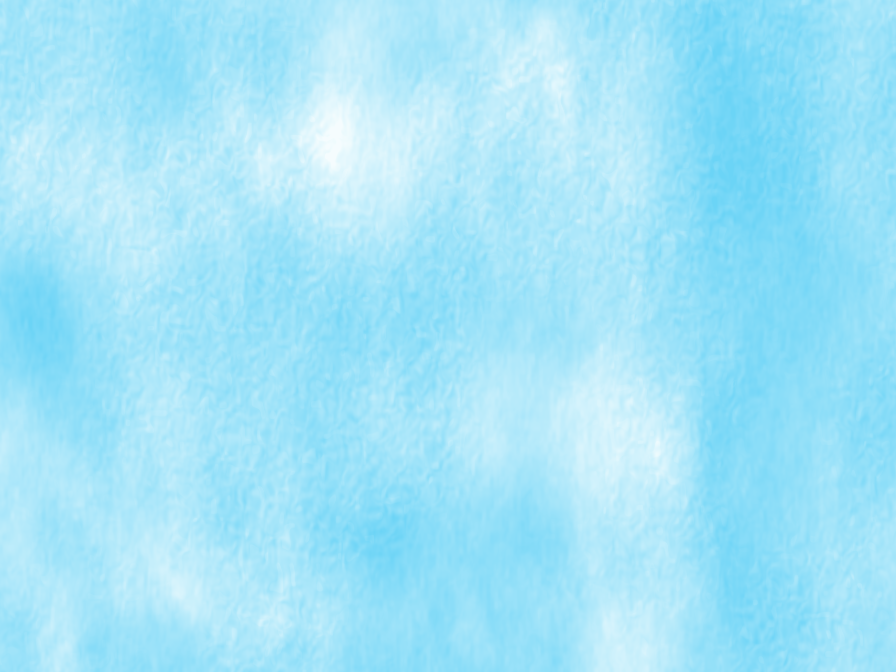
A WebGL 2 fragment shader for this texture:

```glsl
#version 300 es
precision highp float;
// Pale sky-blue watercolour wash: soft upright patches and faint level wisps
// are summed from warped value noise, then textured with short vertical fibres
// and patchy embossed paper flecks before a cyan-to-white colour ramp.

#define BASE_TONE 0.658
#define PATCH_AMOUNT 0.34
#define WISP_AMOUNT 0.17
#define MOTTLE_AMOUNT 0.17
#define FIBRE_AMOUNT 0.05
#define FLECK_AMOUNT 0.115
#define FLECK_SCALE 125.0
#define SEED 17.0

uniform vec2 u_resolution;
out vec4 fragColor;

float hash(vec2 cell) {
    vec3 q = fract(vec3(cell.xyx + SEED) * 0.1031);
    q += dot(q, q.yzx + 33.33);
    return fract((q.x + q.y) * q.z);
}

// Smooth value noise centred on zero, in -0.5 .. 0.5
float noise(vec2 p) {
    vec2 cell = floor(p), f = fract(p);
    vec2 w = f * f * f * (f * (f * 6.0 - 15.0) + 10.0);
    float low = mix(hash(cell), hash(cell + vec2(1, 0)), w.x);
    float high = mix(hash(cell + vec2(0, 1)), hash(cell + vec2(1, 1)), w.x);
    return mix(low, high, w.y) - 0.5;
}

float fbm(vec2 p) {
    float sum = 0.0, amplitude = 1.0;
    for (int i = 0; i < 4; i++) {
        sum += amplitude * noise(p);
        p = mat2(1.9, 0.3, -0.3, 1.9) * p + 7.3;
        amplitude *= 0.5;
    }
    return sum;
}

// Broad pigment: upright patches, level wisps and medium mottling
float wash(vec2 p) {
    vec2 bent = p + 0.07 * vec2(noise(p * 3.1 + 4.0), noise(p * 3.7 + 21.0));
    float patches = noise(bent * vec2(5.6, 2.6) + 2.7);
    float wisps = noise(mat2(0.99, 0.12, -0.12, 0.99) * bent * vec2(2.4, 6.0) + 40.0);
    float mottle = fbm(bent * vec2(12.0, 5.5) + 63.0);
    float tone = PATCH_AMOUNT * patches + WISP_AMOUNT * wisps + MOTTLE_AMOUNT * mottle;
    return tone + 0.8 * tone * tone;
}

// Thin, short brush fibres, drawn out along y
float fibres(vec2 p) {
    float sway = 0.012 * noise(p * 9.0 + 11.0);
    vec2 q = vec2(p.x + sway, p.y);
    return noise(q * vec2(170.0, 60.0)) + 0.6 * noise(q * vec2(85.0, 24.0) + 50.0);
}

// Paper relief lit from the upper left, with scattered pale crumbs
float flecks(vec2 p) {
    vec2 q = p * vec2(1.1, 0.75) * FLECK_SCALE;
    q += 1.2 * vec2(noise(q * 0.45), noise(q * 0.45 + 31.0));
    vec2 toLight = vec2(-0.3, 0.32);
    float relief = noise(q + toLight) - noise(q - toLight);
    float crumbs = smoothstep(0.22, 0.4, noise(q * 0.75 + 80.0));
    float grain = noise(q * 1.5 + 120.0);
    return 0.7 * relief + 0.35 * crumbs + 0.25 * grain;
}

void main() {
    vec2 p = gl_FragCoord.xy / u_resolution.y;

    // Roughness gathers in irregular upright areas
    float rough = smoothstep(-0.25, 0.32, fbm(p * vec2(5.0, 2.6) + 90.0));
    float tone = BASE_TONE + wash(p);
    tone += FIBRE_AMOUNT * fibres(p) * mix(1.0, 0.7, rough);
    tone += FLECK_AMOUNT * flecks(p) * mix(0.25, 1.0, rough);

    // Colour ramp from clear cyan to near white
    float light = clamp((tone - 0.42) / 0.54, 0.0, 1.0);
    vec3 cyan = vec3(0.42, 0.83, 0.965);
    vec3 white = vec3(0.96, 0.99, 0.995);
    fragColor = vec4(mix(cyan, white, light), 1.0);
}
```
